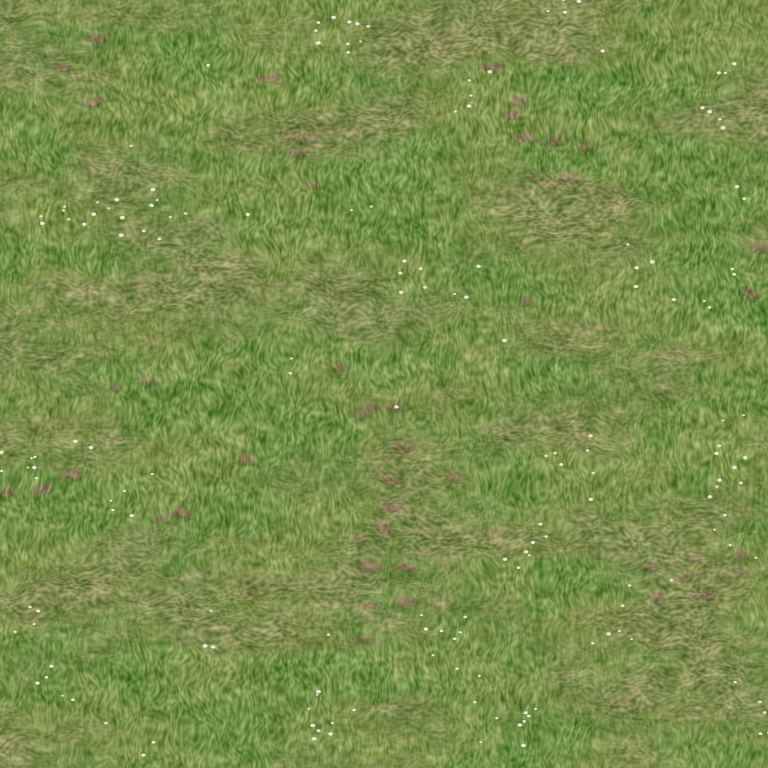
A Shadertoy shader for this texture:

```glsl
// A mown meadow seen from above: lush and dry turf in broad flat bands,
// fine blade grain, straw streaks, crumbs of bare soil and daisy clusters.
// Gradient noise shapes the turf; jittered grids scatter soil and daisies.

const vec3 LUSH_GREEN   = vec3(0.425, 0.555, 0.270);
const vec3 YELLOW_GREEN = vec3(0.490, 0.575, 0.290);
const vec3 DRY_OLIVE    = vec3(0.510, 0.540, 0.325);
const vec3 STRAW        = vec3(0.590, 0.555, 0.390);
const vec3 SOIL         = vec3(0.560, 0.475, 0.365);
const vec3 PETAL        = vec3(0.930, 0.930, 0.880);
const vec3 GRAIN_TINT   = vec3(1.10, 0.85, 0.90);

vec2 hash2(vec2 p) {
    vec3 q = fract(p.xyx * vec3(0.1031, 0.1030, 0.0973));
    q += dot(q, q.yzx + 33.33);
    return fract((q.xx + q.yz) * q.zy);
}

float cornerSlope(vec2 cell, vec2 offset) {
    float angle = 6.2832 * hash2(cell).x;
    return dot(vec2(cos(angle), sin(angle)), offset);
}

// Gradient noise, roughly -0.7 to 0.7
float gradientNoise(vec2 p) {
    vec2 i = floor(p), f = p - i;
    vec2 u = f * f * f * (f * (f * 6.0 - 15.0) + 10.0);
    vec2 e = vec2(1.0, 0.0);
    float low  = mix(cornerSlope(i, f), cornerSlope(i + e, f - e), u.x);
    float high = mix(cornerSlope(i + e.yx, f - e.yx), cornerSlope(i + 1.0, f - 1.0), u.x);
    return mix(low, high, u.y);
}

float fbm(vec2 p, int octaves) {
    float sum = 0.0, amplitude = 1.0;
    for (int k = 0; k < octaves; k++) {
        sum += amplitude * gradientNoise(p);
        p = p * 2.03 + 17.3;
        amplitude *= 0.55;
    }
    return sum;
}

// Distance to flat ellipses on a jittered grid, kept only inside noise clusters
float scatter(vec2 p, float cells, vec2 radius, float clusterScale, float density, float seed) {
    vec2 home = floor(p * cells);
    float nearest = 1.0;
    for (int y = -1; y <= 1; y++)
    for (int x = -1; x <= 1; x++) {
        vec2 cell = home + vec2(x, y);
        vec2 jitter = hash2(cell + seed);
        vec2 traits = hash2(cell + seed + 57.0);
        float cluster = gradientNoise(cell / cells * clusterScale + seed);
        if (traits.x > density * smoothstep(0.15, 0.35, cluster)) continue;
        vec2 size = radius * mix(0.6, 1.2, traits.y);
        vec2 offset = p - (cell + jitter) / cells;
        nearest = min(nearest, (length(offset / size) - 1.0) * size.y);
    }
    return nearest;
}

// Blade grain: upright in lush turf, lying flat in dry turf
float bladeGrain(vec2 p, float dryness) {
    vec2 bent = p + 0.012 * vec2(gradientNoise(p * 24.0), gradientNoise(p * 24.0 + 40.0));
    float upright = 0.22 * gradientNoise(bent * vec2(250.0, 120.0))
                  + 0.15 * gradientNoise(bent * vec2(120.0, 55.0) + 9.0);
    float flattened = 0.22 * gradientNoise(bent * vec2(150.0, 240.0) + 5.0)
                    + 0.15 * gradientNoise(bent * vec2(50.0, 120.0) + 3.0);
    float clumps = 0.10 * fbm(p * vec2(32.0, 46.0), 2);
    return mix(upright, flattened, dryness) + clumps;
}

vec3 turfColor(vec2 p, float dryness, float grain) {
    float yellowing = smoothstep(-0.35, 0.40, fbm(p * vec2(7.0, 11.0) + 31.0, 3));
    vec3 turf = mix(LUSH_GREEN, YELLOW_GREEN, yellowing);
    turf = mix(turf, DRY_OLIVE, 0.85 * dryness);
    float streak = fbm(p * vec2(13.0, 55.0) + 71.0, 3);
    turf = mix(turf, STRAW, 0.65 * dryness * smoothstep(0.15, 0.60, streak + 0.5 * grain));
    float shade = 0.035 * fbm(p * vec2(9.0, 20.0) + 12.0, 3);
    return turf + shade + grain * GRAIN_TINT;
}

void mainImage(out vec4 fragColor, in vec2 fragCoord) {
    vec2 p = fragCoord / iResolution.y;
    float pixel = 1.0 / iResolution.y;

    // Turf
    float dryness = smoothstep(-0.25, 0.45, fbm(p * vec2(3.2, 8.0) + 4.7, 4));
    float grain = bladeGrain(p, dryness);
    vec3 color = turfColor(p, dryness, grain);

    // Soil crumbs with ragged edges and a shadow underneath
    float ragged = 0.007 * fbm(p * vec2(75.0, 120.0) + 8.0, 2);
    vec2 soilRadius = vec2(0.012, 0.0055);
    float soil = scatter(p, 30.0, soilRadius, 7.0, 0.42, 13.0) + ragged;
    float shadow = scatter(p + vec2(0.0, 0.003), 30.0, soilRadius, 7.0, 0.42, 13.0) + ragged;
    color *= 1.0 - 0.16 * smoothstep(0.002, -0.002, shadow);
    color = mix(color, SOIL + 0.9 * grain, 0.8 * smoothstep(0.0015, -0.002, soil));

    // Daisies
    float daisy = scatter(p, 70.0, vec2(0.0027, 0.0020), 9.0, 0.20, 91.0);
    color = mix(color, PETAL, 0.95 * smoothstep(0.6 * pixel, -0.6 * pixel, daisy));

    fragColor = vec4(clamp(color, 0.0, 1.0), 1.0);
}
```
